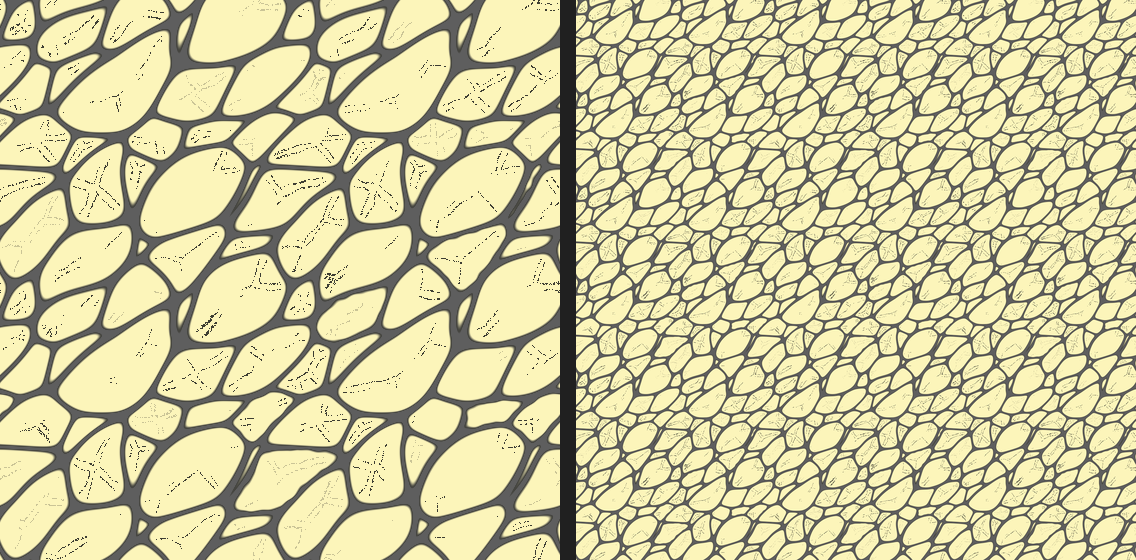
Left: one tile. Right: repeated 3 by 3.
Give the GLSL for this pattern, as a three.js fragment shader.

```glsl
// Tiling crazy paving: slanted cream stones with dotted veins in grey grout.
varying vec2 vUv;

#define CELLS 5.0      // seed cells per repeat
#define REPEATS 2.0    // repeats across the canvas
#define SLANT 0.66     // direction of the long axis, radians
#define STRETCH 1.36   // elongation of the stones
#define SIZE_SPREAD 0.95
#define GAP 0.0046     // half width of the grout
#define SOFT 0.0018    // edge smoothing
#define GRAIN 512.0    // vein dots across the canvas
#define SEED 17.0
#define REACH 3

const vec3 STONE = vec3(0.99, 0.96, 0.73);
const vec3 GROUT = vec3(0.37, 0.37, 0.37);
const vec3 RIM = vec3(0.27, 0.27, 0.25);
const vec3 INK = vec3(0.2, 0.2, 0.17);

vec3 hash(vec2 c) {
  vec3 p = fract(c.xyx * vec3(0.1031, 0.1030, 0.0973));
  p += dot(p, p.yxz + 33.33);
  return fract((p.xxy + p.yzz) * p.zyx);
}

// Three channels of value noise that wrap after a whole period
vec3 noise(vec2 x, float period) {
  vec2 i = floor(x), f = fract(x);
  f = f * f * (3.0 - 2.0 * f);
  vec2 a = mod(i, period) + SEED, b = mod(i + 1.0, period) + SEED;
  return mix(mix(hash(a), hash(vec2(b.x, a.y)), f.x),
             mix(hash(vec2(a.x, b.y)), hash(b), f.x), f.y);
}

// Seed of a cell: position in xy, size in z
vec3 seedOf(vec2 cell) {
  vec3 h = hash(mod(cell, CELLS) + SEED);
  return vec3(cell + 0.1 + 0.8 * h.xy, h.z);
}

// Squared stretched distance, reduced for big stones
float power(vec2 a, float size) {
  return dot(a, a) - SIZE_SPREAD * size * size;
}

void main() {
  float total = CELLS * REPEATS;
  vec2 q = vUv * total;
  q += 0.36 * (noise(q, CELLS).xy - 0.5);   // bend the joints
  vec2 home = floor(q);

  float c = cos(SLANT), s = sin(SLANT);
  mat2 metric = mat2(c / STRETCH, -s * STRETCH, s / STRETCH, c * STRETCH);

  // Find the stone that owns this point
  float best = 1e5, size = 0.0;
  vec2 owner = home, ownA = vec2(0.0);
  for (int y = -REACH; y <= REACH; y++) {
    for (int x = -REACH; x <= REACH; x++) {
      vec2 cell = home + vec2(float(x), float(y));
      vec3 seed = seedOf(cell);
      vec2 a = metric * (q - seed.xy);
      float g = power(a, seed.z);
      if (g < best) {
        best = g; size = seed.z; owner = cell; ownA = a;
      }
    }
  }

  // Distances to its sides, blended to round the corners
  float roundness = mix(0.002, 0.0085, size);
  float sum = 0.0, near1 = 1.0, near2 = 1.0;
  vec2 normal1 = vec2(0.0), normal2 = vec2(0.0);
  for (int y = -REACH; y <= REACH; y++) {
    for (int x = -REACH; x <= REACH; x++) {
      vec2 cell = home + vec2(float(x), float(y));
      vec2 apart = abs(cell - owner);
      if (apart.x + apart.y < 0.5) continue;
      vec3 seed = seedOf(cell);
      vec2 a = metric * (q - seed.xy);
      vec2 slope = (a - ownA) * metric;
      float side = (power(a, seed.z) - best) / (2.0 * length(slope) * total);
      sum += exp(-side / roundness);
      if (side < near1) {
        near2 = near1; normal2 = normal1;
        near1 = side; normal1 = normalize(slope);
      } else if (side < near2) {
        near2 = side; normal2 = normalize(slope);
      }
    }
  }
  float edge = -roundness * log(sum + 1e-20) - GAP;

  // A few stones have ragged outlines
  vec3 trait = hash(mod(owner, total) + 71.0);
  vec3 fine = noise(vUv * 60.0, 60.0);
  edge += step(0.9, trait.x) * 0.005 * (fine.x - 0.5);

  // Broken double veins run beside the sharper corner bisectors
  vec3 patchy = noise(vUv * 14.0, 14.0);
  float turn = length(normal1 - normal2);
  float bisector = (near2 - near1) / max(turn, 0.1);
  float offset = 0.0055 + 0.005 * (fine.y - 0.5);
  float width = 0.0011 + 0.0015 * smoothstep(0.8, 0.9, patchy.y);
  float vein = 1.0 - step(width, abs(bisector - offset));
  vein *= step(0.7, turn) * step(0.4, patchy.x) * step(0.006, edge);
  vein *= step(0.5, hash(floor(vUv * GRAIN) + 5.0).x);
  vein *= mix(0.25, 0.95, step(0.25, trait.y));

  // Grout, dark rim, stone and veins
  vec3 color = mix(GROUT, RIM, smoothstep(-0.003, -0.002, edge));
  color = mix(color, STONE, smoothstep(-SOFT, SOFT, edge));
  gl_FragColor = vec4(mix(color, INK, vein), 1.0);
}
```
